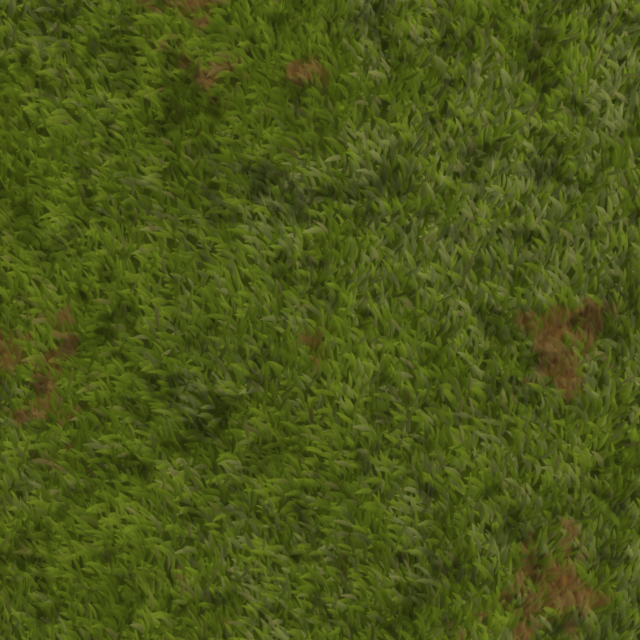
Give the GLSL for this texture, as a Shadertoy shader.

```glsl
// Sunlit lawn seen from above: short soft grass blades over dark thatch.
// Jittered grids of tapered blades are painted in layers; slow noise fields
// steer their lean, their dryness, the shaded hollows and the bare soil.

const vec3 SHADOW = vec3(0.17, 0.20, 0.06);
const vec3 DEEP   = vec3(0.24, 0.29, 0.05);
const vec3 GREEN  = vec3(0.31, 0.38, 0.08);
const vec3 LIGHT  = vec3(0.41, 0.48, 0.12);
const vec3 MUTED  = vec3(0.32, 0.36, 0.17);
const vec3 STRAW  = vec3(0.47, 0.49, 0.27);
const vec3 SOIL   = vec3(0.36, 0.25, 0.12);
const vec3 THATCH = vec3(0.48, 0.39, 0.23);

const int LAYERS = 8;
const float CELL = 0.025;
const float SOFTNESS = 0.0019;

float hash(vec2 p) {
    return fract(sin(dot(p, vec2(127.1, 311.7))) * 43758.5453);
}

float noise(vec2 p) {
    vec2 i = floor(p);
    vec2 f = fract(p);
    f = f * f * (3.0 - 2.0 * f);
    float low = mix(hash(i), hash(i + vec2(1.0, 0.0)), f.x);
    float high = mix(hash(i + vec2(0.0, 1.0)), hash(i + vec2(1.0, 1.0)), f.x);
    return mix(low, high, f.y);
}

float fbm(vec2 p) {
    return 0.55 * noise(p) + 0.3 * noise(p * 2.1 + 7.3) + 0.15 * noise(p * 4.3 + 3.1);
}

// Three-colour ramp over t in 0..1
vec3 ramp(vec3 dark, vec3 middle, vec3 bright, float t) {
    vec3 lower = mix(dark, middle, smoothstep(0.0, 0.5, t));
    return mix(lower, bright, smoothstep(0.5, 1.0, t));
}

// Coverage in x, position from root (0) to tip (1) in y, side (-1..1) in z
vec3 blade(vec2 p, float angle, float halfLength, float halfWidth) {
    vec2 along = vec2(-sin(angle), cos(angle));
    float s = dot(p, along) / halfLength;
    float bend = 0.12 * halfLength * (s * s - 0.3);
    float side = dot(p, vec2(along.y, -along.x)) + bend;
    float taper = halfWidth * (1.0 - s * s) * (1.15 - 0.3 * s);
    float body = 1.0 - smoothstep(-SOFTNESS, SOFTNESS, abs(side) - taper);
    float ends = 1.0 - smoothstep(0.8, 1.0, abs(s));
    return vec3(body * ends, 0.5 + 0.5 * s, clamp(side / halfWidth, -1.0, 1.0));
}

vec3 bladeColor(float tone, float dry, float bare, float pick) {
    vec3 lush = ramp(DEEP, GREEN, LIGHT, tone);
    vec3 faded = ramp(SHADOW, MUTED, STRAW, tone);
    vec3 withered = mix(SOIL, THATCH, tone);
    vec3 color = mix(lush, faded, smoothstep(pick - 0.2, pick + 0.2, dry));
    return mix(color, withered, 0.85 * smoothstep(pick - 0.2, pick + 0.3, bare));
}

// Paints one jittered grid of blades over the colour below
vec3 paintLayer(vec3 color, vec2 p, float layer, float lean, float dry, float bare, float clump) {
    vec2 q = p / CELL + layer * vec2(0.37, 0.61);
    vec2 home = floor(q);
    for (int y = -1; y <= 1; y++) {
        for (int x = -1; x <= 1; x++) {
            vec2 id = home + vec2(x, y);
            vec2 seed = id + layer * vec2(17.3, 41.9);
            float h1 = hash(seed);
            float h2 = hash(seed + 5.7);
            float h3 = hash(seed + 11.3);
            float h4 = hash(seed + 23.9);
            vec2 offset = (q - id - vec2(h1, h2)) * CELL;
            float angle = lean + 1.5 * (h3 + h4 - 1.0);
            float halfLength = CELL * mix(0.45, 0.85, h2);
            float halfWidth = mix(0.0020, 0.0038, h3);
            vec3 b = blade(offset, angle, halfLength, halfWidth);
            float tone = clamp(0.75 * h4 + 0.8 * clump - 0.18, 0.0, 1.0);
            float light = mix(0.80, 1.10, b.y) + 0.07 * b.z;
            vec3 tint = bladeColor(tone, dry, bare, h1) * light;
            color = mix(color, tint, b.x * mix(0.88, 0.6, bare));
        }
    }
    return color;
}

void mainImage(out vec4 fragColor, in vec2 fragCoord) {
    vec2 p = fragCoord / iResolution.y;

    // Slow fields across the lawn
    float drift = fbm(p * 4.0 + 2.7);
    float right = smoothstep(0.25, 0.95, p.x + 0.4 * (drift - 0.5));
    float lean = mix(0.55, -0.30, right) + 0.7 * (noise(p * 9.0 + 4.1) - 0.5);
    float dry = clamp(0.10 + 0.30 * right + 1.1 * (fbm(p * 7.0 + 13.0) - 0.45), 0.0, 0.85);
    float clump = fbm(p * 22.0 + 31.0);
    float bareField = noise(p * 5.0 + 8.6) + 0.4 * (fbm(p * 28.0) - 0.5);
    float bare = smoothstep(0.80, 1.0, bareField);

    // Thatch and shade below the blades
    vec3 color = mix(SHADOW, DEEP, noise(p * 70.0));
    color = mix(color, SOIL * mix(0.7, 1.25, noise(p * 110.0)), bare);

    for (int i = 0; i < LAYERS; i++) {
        color = paintLayer(color, p, float(i), lean, dry, bare, clump);
    }

    // Shaded hollows and gentle unevenness of the light
    float hollow = smoothstep(0.22, 0.48, fbm(p * 30.0 + 57.0));
    color *= mix(0.74, 1.02, hollow) * mix(0.92, 1.08, drift);
    fragColor = vec4(color, 1.0);
}
```
